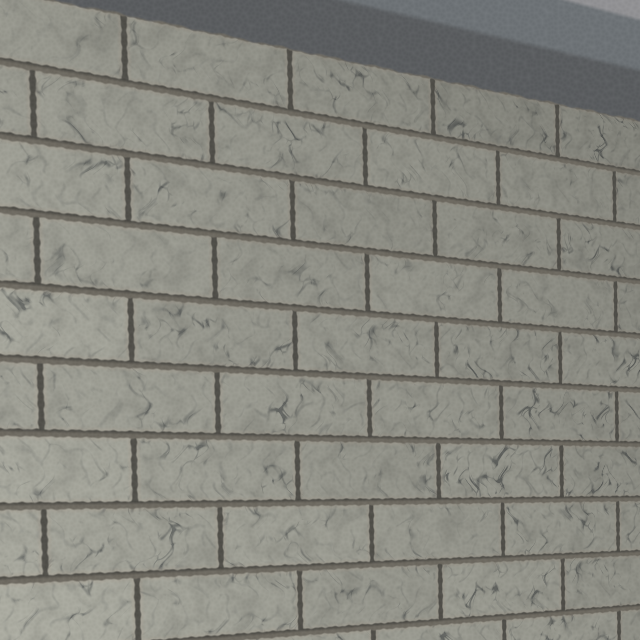
Write a three.js fragment shader that draws this texture.

```glsl
varying vec2 vUv;

// Wall perspective, in canvas units
const float FORESHORTEN = 0.27;
const float HORIZON = 0.745;
const float HORIZON_COURSE = 5.6;
const float COURSE_HEIGHT = 0.116;
const float BRICKS_ACROSS = 3.233;
const float BRICK_SHIFT = -0.21;

// Brick layout, in courses
const float BRICK_ASPECT = 2.67;
const float BED_HALF = 0.050;
const float HEAD_HALF = 0.042;
const float EDGE_SOFT = 0.018;
const float WALL_TOP = -0.97;
const float FASCIA_EDGE = -1.9;
const float CEILING_EDGE = -2.83;

const vec3 BRICK = vec3(0.625, 0.627, 0.588);
const vec3 WARM_EDGE = vec3(0.65, 0.62, 0.57);
const vec3 VEIN = vec3(0.37, 0.38, 0.37);
const vec3 BED_MORTAR = vec3(0.43, 0.415, 0.38);
const vec3 JOINT_SHADOW = vec3(0.29, 0.285, 0.265);
const vec3 SOFFIT = vec3(0.355, 0.365, 0.375);
const vec3 FASCIA = vec3(0.43, 0.45, 0.465);
const vec3 CEILING = vec3(0.57, 0.57, 0.58);

vec2 hash2(vec2 p) {
  vec2 q = vec2(dot(p, vec2(127.1, 311.7)), dot(p, vec2(269.5, 183.3)));
  return fract(sin(q) * 43758.5);
}

// Distances to the nearest and second nearest feature points
vec2 cellular(vec2 p) {
  vec2 cell = floor(p);
  vec2 near = vec2(8.0);
  for (int y = -1; y <= 1; y++) {
    for (int x = -1; x <= 1; x++) {
      vec2 neighbour = cell + vec2(float(x), float(y));
      float d = length(neighbour + hash2(neighbour) - p);
      near = d < near.x ? vec2(d, near.x) : vec2(near.x, min(near.y, d));
    }
  }
  return near;
}

float ridge(vec2 p, float width) {
  vec2 d = cellular(p);
  return 1.0 - smoothstep(0.0, width, d.y - d.x);
}

// x counts bricks, y counts courses downward
vec2 wallCoords(vec2 uv) {
  float down = 1.0 - uv.y;
  float scale = 1.0 - FORESHORTEN * uv.x;
  float x = uv.x - (down - 0.62) * mix(0.027, 0.01, uv.x);
  float across = BRICKS_ACROSS * x / (1.0 - FORESHORTEN * x) + BRICK_SHIFT;
  return vec2(across, (down - HORIZON) / (scale * COURSE_HEIGHT) + HORIZON_COURSE);
}

// Broken marbled veins, with a different density on each brick
vec3 brickFace(vec2 local, vec2 id) {
  vec2 seed = hash2(id + 3.7);
  vec2 q = local + seed * 23.0;
  q += 0.10 * sin(q.yx * 5.3 + 1.0) + 0.04 * sin(q.yx * vec2(17.0, 14.0));
  float patches = smoothstep(0.38, 0.78, cellular(q * 1.8 + 9.0).x);
  float flecks = smoothstep(0.30, 0.65, cellular(q * 5.0 + 4.0).x);
  float veins = ridge(q * vec2(3.3, 2.3), 0.24) * (0.25 + 0.75 * patches) * flecks;
  veins += 0.6 * ridge(q * vec2(7.0, 5.0) + 6.0, 0.28) * patches * flecks;
  float stain = smoothstep(0.3, 0.9, cellular(q * 2.7).x);
  float amount = mix(0.3, 1.0, seed.y);
  vec3 face = BRICK * (0.98 + 0.05 * seed.x - 0.07 * stain);
  return mix(face, VEIN, clamp(veins * amount, 0.0, 0.85));
}

void main() {
  vec2 wall = wallCoords(vUv);
  float course = floor(wall.y);
  wall.x += 0.5 * mod(course, 2.0);
  vec2 id = vec2(floor(wall.x), course);
  vec2 local = fract(wall) * vec2(BRICK_ASPECT, 1.0);
  vec2 p = wall * vec2(BRICK_ASPECT, 1.0);

  // Brick, with a warm tint along its rim
  vec2 gap = min(local, vec2(BRICK_ASPECT, 1.0) - local);
  gap += 0.006 * sin(p.yx * 23.0) + 0.004 * sin(p.yx * 51.0 + 2.0);
  float rim = 1.0 - smoothstep(0.05, 0.12, min(gap.x, gap.y));
  vec3 color = mix(brickFace(local, id), WARM_EDGE, 0.4 * rim);
  color *= 1.06 - 0.16 * vUv.x - 0.10 * vUv.y;

  // Dark head joints, then bed joints shaded from above
  float head = 1.0 - smoothstep(HEAD_HALF - EDGE_SOFT, HEAD_HALF + EDGE_SOFT, gap.x);
  float bed = 1.0 - smoothstep(BED_HALF - EDGE_SOFT, BED_HALF + EDGE_SOFT, gap.y);
  float bedSide = local.y > 0.5 ? local.y - 1.0 : local.y;
  vec3 bedColor = mix(JOINT_SHADOW, BED_MORTAR, smoothstep(-0.055, 0.01, bedSide));
  color = mix(color, JOINT_SHADOW, head * 0.92);
  color = mix(color, bedColor, bed);

  // Soffit, fascia and ceiling above the wall
  vec3 overhang = mix(FASCIA, SOFFIT, smoothstep(FASCIA_EDGE - 0.06, FASCIA_EDGE + 0.06, wall.y));
  overhang = mix(CEILING, overhang, smoothstep(CEILING_EDGE - 0.05, CEILING_EDGE + 0.05, wall.y));
  float top = WALL_TOP + 0.012 * sin(p.x * 7.0) + 0.008 * sin(p.x * 19.0);
  color = mix(overhang, color, smoothstep(top - 0.025, top + 0.025, wall.y));

  // Fine grain
  color += 0.035 * (cellular(vUv * 150.0).x - 0.45);
  gl_FragColor = vec4(color, 1.0);
}
```
